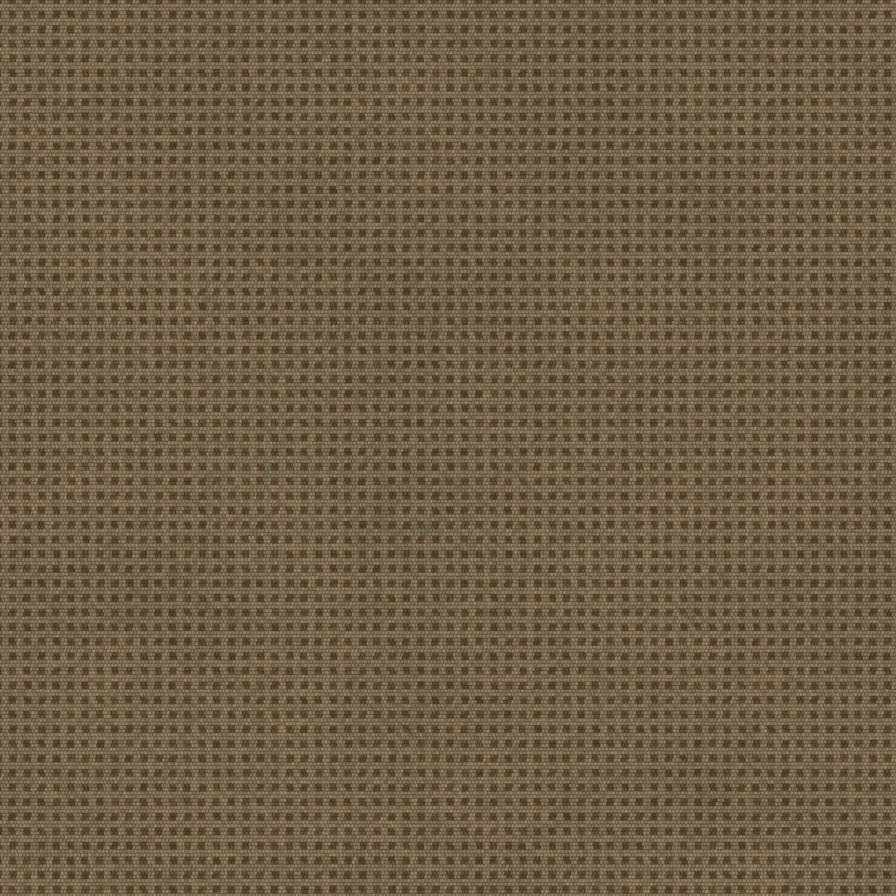
Write a Shadertoy shader that draws this texture.

```glsl
// Coarse woven cloth: tan threads with a square grid of small brown checks.
#define REPEATS 61.44
#define GRID_SHIFT vec2(0.14, 0.0)
#define THREADS 4.0
#define CHECK_HALF 0.25
#define EDGE_SOFTNESS 0.07
#define RAGGEDNESS 0.13
#define ROW_GAP 0.20
#define TICK_GAP 0.19
#define THREAD_VARIATION 0.17
#define TAN_THREAD vec3(0.545, 0.475, 0.360)
#define BROWN_THREAD vec3(0.370, 0.282, 0.172)
#define SAMPLES 3

float hash(vec2 p) {
    vec3 q = fract(vec3(p.xyx) * 0.1031);
    q += dot(q, q.yzx + 33.33);
    return fract((q.x + q.y) * q.z);
}

float valueNoise(vec2 p) {
    vec2 i = floor(p), f = fract(p);
    f = f * f * (3.0 - 2.0 * f);
    float low = mix(hash(i), hash(i + vec2(1, 0)), f.x);
    float high = mix(hash(i + vec2(0, 1)), hash(i + vec2(1, 1)), f.x);
    return mix(low, high, f.y);
}

// Darkness of the groove at either end of a unit interval
float groove(float t) {
    float edge = min(fract(t), 1.0 - fract(t));
    return 1.0 - smoothstep(0.0, 0.38, edge);
}

// Coverage of the brown check, with threads that start unevenly
float checkMask(vec2 cell, float row) {
    vec2 id = floor(cell + 0.5);
    vec2 local = cell - id;
    local.x += (hash(vec2(row, id.x) + 17.0) - 0.5) * RAGGEDNESS;
    local.y += (hash(id + 71.0) - 0.5) * RAGGEDNESS * 0.4;
    vec2 inside = 1.0 - smoothstep(CHECK_HALF - EDGE_SOFTNESS,
                                   CHECK_HALF + EDGE_SOFTNESS, abs(local));
    float strength = mix(0.78, 1.0, hash(id + 5.0));
    return inside.x * inside.y * strength;
}

vec3 cloth(vec2 uv) {
    vec2 cell = vec2(uv.x, 1.0 - uv.y) * REPEATS + GRID_SHIFT;
    vec2 thread = cell * THREADS;

    // Stitches lie in rows, each row shifted a little sideways
    float row = floor(thread.y);
    thread.x += 0.5 * mod(row, 2.0) + 0.35 * hash(vec2(row, 3.0));
    vec2 stitch = vec2(floor(thread.x), row);

    vec3 color = mix(TAN_THREAD, BROWN_THREAD, checkMask(cell, row));

    // Grooves between rows and stitches
    color *= 1.0 - ROW_GAP * groove(thread.y) - TICK_GAP * groove(thread.x);

    // Uneven dye, fine fibres and broad wear
    color *= 1.0 + THREAD_VARIATION * (hash(stitch + 11.0) - 0.5);
    color *= 1.0 + 0.10 * (valueNoise(thread * vec2(1.7, 0.9) + 40.0) - 0.5);
    color *= 1.0 + 0.05 * (valueNoise(uv * 9.0 + 2.0) - 0.5);
    return color;
}

void mainImage(out vec4 fragColor, in vec2 fragCoord) {
    // Average several points per pixel so the fine threads stay smooth
    vec3 total = vec3(0.0);
    for (int j = 0; j < SAMPLES; j++) {
        for (int i = 0; i < SAMPLES; i++) {
            vec2 offset = (vec2(i, j) + 0.5) / float(SAMPLES) - 0.5;
            total += cloth((fragCoord + offset) / iResolution.y);
        }
    }
    fragColor = vec4(total / float(SAMPLES * SAMPLES), 1.0);
}
```
